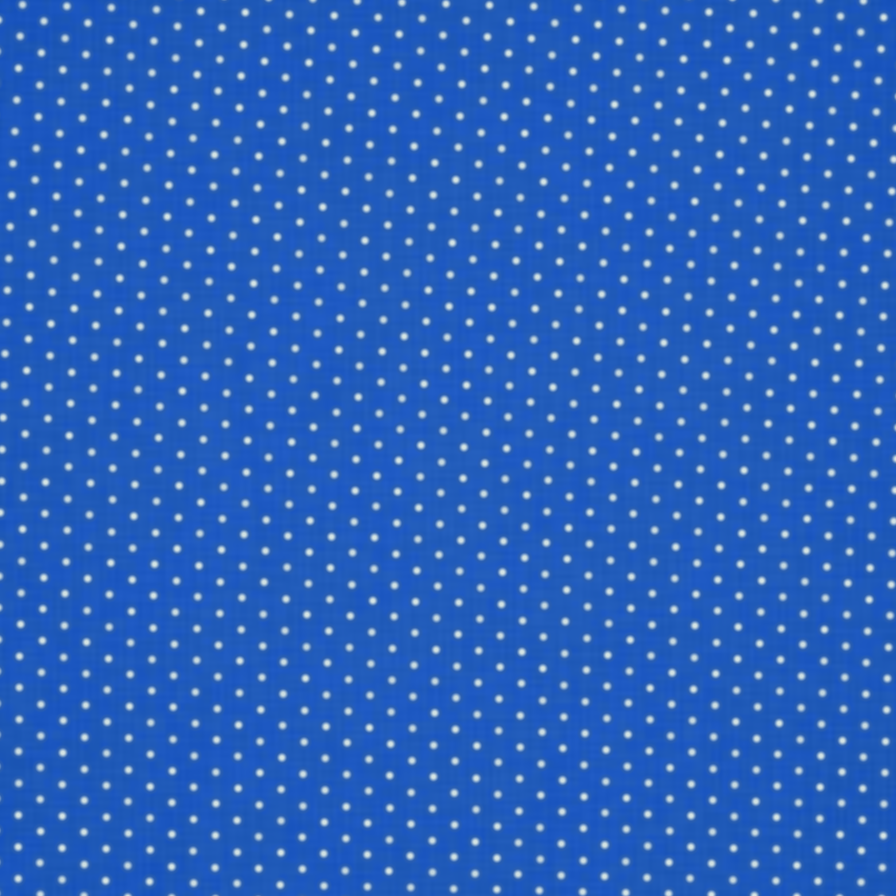
Give the GLSL for this pattern, as a Shadertoy shader.

```glsl
// Small off-white pin dots in staggered rows on slightly stretched blue cotton.

const vec3 BLUE = vec3(0.120, 0.350, 0.720);
const vec3 BRIGHT_BLUE = vec3(0.108, 0.340, 0.755);
const vec3 HALO_BLUE = vec3(0.165, 0.368, 0.685);
const vec3 DOT_WHITE = vec3(0.840, 0.900, 0.895);
const vec2 DOT_PITCH = vec2(0.0490, 0.0352);
const float DOT_RADIUS = 0.0038;
const float DOT_SOFTNESS = 0.0028;

float hash(vec2 p) {
    vec3 q = fract(p.xyx * 0.1031);
    q += dot(q, q.yzx + 33.33);
    return fract((q.x + q.y) * q.z);
}

float valueNoise(vec2 p) {
    vec2 cell = floor(p);
    vec2 f = fract(p);
    f = f * f * (3.0 - 2.0 * f);
    float low = mix(hash(cell), hash(cell + vec2(1, 0)), f.x);
    float high = mix(hash(cell + vec2(0, 1)), hash(cell + vec2(1, 1)), f.x);
    return mix(low, high, f.y);
}

// Lattice (column, row) to cloth position, measured from the top left
vec2 latticeToCloth(vec2 q) {
    float x = 0.0247 + q.x * (0.05 - 3.9e-5 * q.x - 3.6e-5 * q.y)
            + q.y * (4.2e-5 * q.y - 0.0022);
    float y = 0.0052 + 0.03544 * q.y
            + q.x * (0.00176 - 6.5e-6 * q.x - 1.8e-5 * q.y);
    vec2 pos = vec2(x, y);
    vec2 fromCentre = pos - 0.5;
    return pos - 0.02 * fromCentre * exp(-dot(fromCentre, fromCentre) / 0.08);
}

// Inverse of the stretch by fixed-point steps
vec2 clothToLattice(vec2 pos) {
    vec2 q = pos / DOT_PITCH;
    for (int i = 0; i < 5; i++) {
        q += (pos - latticeToCloth(q)) / DOT_PITCH;
    }
    return q;
}

// Returns dot coverage in x and the wider halo in y
vec2 dotMask(vec2 pos, vec2 id, float pixel) {
    vec2 jitter = vec2(hash(id + 71.0), hash(id + 137.0)) - 0.5;
    float d = length(pos - latticeToCloth(id) - jitter * 0.0009);
    float soft = max(DOT_SOFTNESS, 0.75 * pixel);
    float strength = mix(0.88, 1.0, hash(id * 2.0 + 211.0));
    float core = 1.0 - smoothstep(DOT_RADIUS - soft, DOT_RADIUS + soft, d);
    float halo = 1.0 - smoothstep(0.0062, 0.0098, d);
    return vec2(core * strength, halo);
}

// Mottled dye, fine threads and a soft fall of light
vec3 clothColour(vec2 pos) {
    float mottle = 0.6 * valueNoise(pos * 95.0) + 0.4 * valueNoise(pos * 14.0 + 40.0);
    vec3 colour = mix(BLUE, BRIGHT_BLUE, smoothstep(0.35, 0.75, mottle));
    float warp = valueNoise(pos * vec2(230.0, 22.0) + 9.0) - 0.5;
    float weft = valueNoise(pos * vec2(30.0, 230.0) + 57.0) - 0.5;
    float light = 0.012 - 0.05 * dot(pos - 0.5, pos - 0.5);
    return colour + 0.018 * (warp + weft) + light;
}

void mainImage(out vec4 fragColor, in vec2 fragCoord) {
    vec2 pos = fragCoord / iResolution.xy;
    pos.y = 1.0 - pos.y;
    float pixel = 1.0 / min(iResolution.x, iResolution.y);

    // Two interleaved grids, the second shifted by half a repeat
    vec2 q = clothToLattice(pos);
    vec2 mask = max(dotMask(pos, round(q), pixel),
                    dotMask(pos, round(q - 0.5) + 0.5, pixel));

    vec3 colour = clothColour(pos);
    colour = mix(colour, HALO_BLUE, 0.8 * mask.y);
    colour = mix(colour, DOT_WHITE, mask.x);
    fragColor = vec4(colour, 1.0);
}
```
